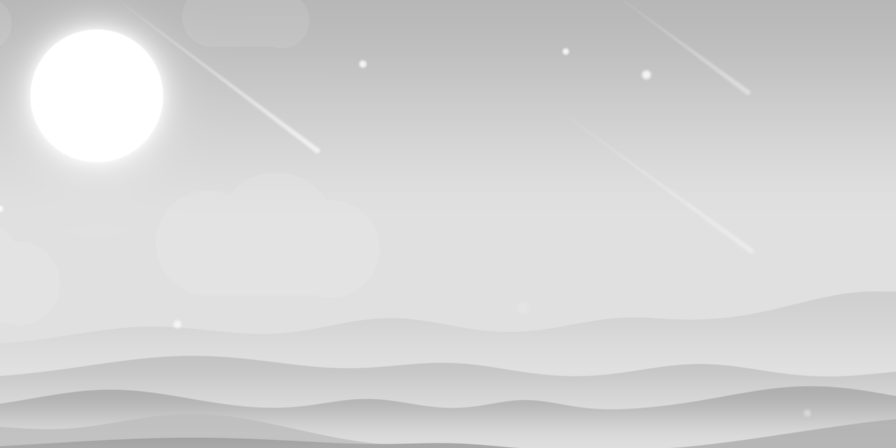
Write a WebGL 1 fragment shader that draws this background.

```glsl
precision highp float;
// A pale grey night: a glowing moon, faint clouds and falling meteors over misty hills.
// Hills are sums of smooth bumps, clouds are joined discs and meteors are tapered segments.
// Lengths are in canvas heights, with the origin at the lower left.

uniform vec2 u_resolution;

const float SKY_TOP = 0.71;
const float SKY_LOW = 0.88;
const float WHITE = 1.0;

// Coverage of a shape from its signed distance, softened over one pixel.
float cover(float dist) {
  float pixel = 1.0 / u_resolution.y;
  return 1.0 - smoothstep(-pixel, pixel, dist);
}

float disc(vec2 p, vec2 center, float radius) {
  return length(p - center) - radius;
}

float box(vec2 p, vec2 center, vec2 halfSize) {
  vec2 q = abs(p - center) - halfSize;
  return length(max(q, 0.0)) + min(max(q.x, q.y), 0.0);
}

// Three puffs joined along a nearly flat base.
float cloud(vec2 p, vec2 center, float size) {
  vec2 q = (p - center) / size;
  float d = disc(q, vec2(-0.135, -0.021), 0.117);
  d = min(d, disc(q, vec2(0.016, 0.003), 0.133));
  d = min(d, disc(q, vec2(0.138, -0.034), 0.109));
  d = min(d, box(q, vec2(0.0, -0.06), vec2(0.14, 0.077)));
  return cover(d * size);
}

// A streak that widens and brightens from tail to head.
float meteor(vec2 p, vec2 tail, vec2 head) {
  vec2 path = head - tail;
  float t = clamp(dot(p - tail, path) / dot(path, path), 0.0, 1.0);
  float width = mix(0.004, 0.011, t);
  float d = length(p - tail - path * t);
  return t * (1.0 - smoothstep(0.0, width, d));
}

float star(vec2 p, vec2 center, float radius) {
  return 1.0 - smoothstep(0.3 * radius, 1.4 * radius, length(p - center));
}

float bump(float x, float center, float width, float height) {
  float t = (x - center) / width;
  return height * exp(-t * t);
}

// Lays a hill over the shade below, graded between two heights.
float hill(float below, float y, float crest, vec2 heights, vec2 shades) {
  float shade = mix(shades.x, shades.y, smoothstep(heights.x, heights.y, y));
  return mix(below, shade, cover(y - crest));
}

float hills(float shade, vec2 p) {
  float x = p.x;
  float far = 0.2266 + bump(x, 0.339, 0.247, 0.0443) + bump(x, 0.872, 0.221, 0.0625)
    + bump(x, 1.419, 0.247, 0.065) + 0.1224 * smoothstep(1.458, 1.953, x);
  float middle = 0.151 + bump(x, 0.43, 0.326, 0.0547) + bump(x, 1.003, 0.195, 0.0365)
    + bump(x, 1.5625, 0.195, 0.0365) + bump(x, 2.083, 0.182, 0.0234);
  float near = 0.0807 + bump(x, 0.247, 0.247, 0.0495) + bump(x, 0.82, 0.143, 0.0286)
    + bump(x, 1.172, 0.117, 0.026) + bump(x, 1.81, 0.273, 0.0573);
  float front = -0.005 + bump(x, -0.078, 0.195, 0.047) + bump(x, 0.43, 0.3125, 0.081)
    + 0.078 * smoothstep(1.38, 2.16, x);
  float foot = -0.008 + bump(x, 0.43, 0.443, 0.031) + bump(x, 1.016, 0.156, 0.013);

  float frontShade = mix(0.75, 0.7, smoothstep(0.8, 1.6, x));
  shade = hill(shade, p.y, far, vec2(0.15, 0.35), vec2(0.88, 0.815));
  shade = hill(shade, p.y, middle, vec2(0.07, 0.21), vec2(0.86, 0.765));
  shade = hill(shade, p.y, near, vec2(0.0, 0.14), vec2(0.87, 0.685));
  shade = hill(shade, p.y, front, vec2(0.0, 0.08), vec2(frontShade + 0.015, frontShade));
  return hill(shade, p.y, foot, vec2(0.0, 0.03), vec2(0.66, 0.63));
}

void main() {
  vec2 p = gl_FragCoord.xy / u_resolution.y;

  // Sky
  float shade = mix(SKY_LOW, SKY_TOP, smoothstep(0.48, 1.08, p.y));

  // Clouds
  float clouds = cloud(p, vec2(0.6, 0.479), 1.0);
  clouds = max(clouds, cloud(p, vec2(0.55, 0.974), 0.57));
  clouds = max(clouds, cloud(p, vec2(-0.076, 0.396), 0.85));
  clouds = max(clouds, cloud(p, vec2(-0.11, 0.966), 0.55));
  shade = mix(shade, WHITE, 0.09 * clouds);

  // Moon and its glow
  float moon = disc(p, vec2(0.216, 0.786), 0.148);
  shade = mix(shade, WHITE, 0.75 * exp(-max(moon, 0.0) / 0.03));
  shade = mix(shade, WHITE, cover(moon));

  // Meteors
  shade = mix(shade, WHITE, 0.65 * meteor(p, vec2(0.25, 1.01), vec2(0.708, 0.664)));
  shade = mix(shade, WHITE, 0.4 * meteor(p, vec2(1.37, 1.015), vec2(1.669, 0.794)));
  shade = mix(shade, WHITE, 0.35 * meteor(p, vec2(1.224, 0.771), vec2(1.677, 0.44)));

  shade = hills(shade, p);

  // Bright stars and drifting motes
  float stars = star(p, vec2(0.81, 0.857), 0.009) + star(p, vec2(1.263, 0.885), 0.008);
  stars += star(p, vec2(1.443, 0.833), 0.011) + star(p, vec2(0.0, 0.534), 0.008);
  stars += 0.8 * star(p, vec2(0.396, 0.276), 0.01) + 0.4 * star(p, vec2(1.802, 0.078), 0.009);
  stars += 0.15 * star(p, vec2(1.167, 0.3125), 0.014);
  shade = mix(shade, WHITE, 0.8 * min(stars, 1.0));

  gl_FragColor = vec4(vec3(shade), 1.0);
}
```
